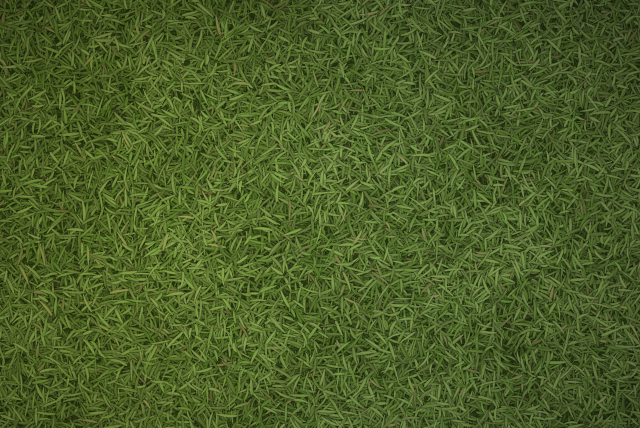
Reproduce this texture procedurally as a Shadertoy shader.

```glsl
vec4 hash4(vec3 p) {
    vec4 q = fract(p.xyzx * vec4(0.1031, 0.1030, 0.0973, 0.1099));
    q += dot(q, q.wzxy + 33.33);
    return fract((q.xxyz + q.yzzw) * q.zywx);
}

float valueNoise(vec2 p) {
    vec2 cell = floor(p), f = fract(p);
    f = f * f * (3.0 - 2.0 * f);
    float low = mix(hash4(vec3(cell, 71.0)).x, hash4(vec3(cell + vec2(1, 0), 71.0)).x, f.x);
    float high = mix(hash4(vec3(cell + vec2(0, 1), 71.0)).x, hash4(vec3(cell + 1.0, 71.0)).x, f.x);
    return mix(low, high, f.y);
}

// Dark to light greens, with a duller variant and occasional dry blades
vec3 bladeColor(float tone, float dullness, float dryness) {
    vec3 green = mix(vec3(0.14, 0.22, 0.045), vec3(0.305, 0.42, 0.13), smoothstep(0.0, 0.55, tone));
    green = mix(green, vec3(0.46, 0.58, 0.26), smoothstep(0.45, 1.05, tone));
    float luma = dot(green, vec3(0.3, 0.6, 0.1));
    green = mix(green, luma * vec3(1.0, 1.12, 0.62), 0.6 * dullness);
    vec3 straw = mix(vec3(0.27, 0.23, 0.12), vec3(0.56, 0.53, 0.31), tone);
    return mix(green, straw, smoothstep(0.94, 0.98, dryness) * 0.75);
}

void mainImage(out vec4 fragColor, in vec2 fragCoord) {
    vec2 uv = fragCoord / iResolution.xy;
    vec2 p = fragCoord / iResolution.y;
    float pixel = 1.0 / iResolution.y;
    float patches = 0.6 * valueNoise(p * 5.0) + 0.4 * valueNoise(p * 13.0 + 7.0);

    // Shaded soil and thatch
    vec3 color = mix(vec3(0.12, 0.18, 0.04), vec3(0.22, 0.25, 0.09), valueNoise(p * 70.0));

    // Layers of blades from the ground up
    const float cellSize = 0.03;
    for (int layer = 0; layer < 16; layer++) {
        float height = float(layer) / 15.0;
        vec2 grid = p / cellSize + vec2(0.37, 0.61) * float(layer);
        vec2 home = floor(grid);
        for (int k = 0; k < 9; k++) {
            vec2 cell = home + vec2(k % 3 - 1, k / 3 - 1);
            vec4 place = hash4(vec3(cell, float(layer) + 3.0));
            vec4 look = hash4(vec3(cell, float(layer) + 37.0));

            // Curved, tapering blade in its own frame
            float angle = 6.2832 * place.z;
            vec2 along = vec2(cos(angle), sin(angle));
            vec2 offset = (grid - cell - place.xy) * cellSize;
            vec2 q = vec2(dot(offset, along), dot(offset, vec2(-along.y, along.x)));
            float halfLength = mix(0.012, 0.027, place.w);
            float s = q.x / halfLength;
            q.y += (look.w - 0.5) * 0.007 * (s * s - 0.3);
            float halfWidth = mix(0.0019, 0.0033, look.x) * sqrt(max(0.0, 1.0 - s * s)) * (1.0 - 0.35 * s);
            float edge = abs(q.y) - halfWidth;
            float inLength = 1.0 - smoothstep(0.85, 1.0, abs(s));

            // Soft shadow on the blades beneath
            color *= 1.0 - 0.22 * inLength * (1.0 - smoothstep(0.0, 0.0035, edge));

            float tone = 0.13 + 0.66 * height + 0.5 * (look.y - 0.5) + 0.3 * (patches - 0.5);
            tone += 0.09 * s + 0.08 * clamp(q.y / 0.003, -1.0, 1.0);
            vec3 blade = bladeColor(tone, look.z, fract(look.y * 17.0 + look.x * 5.0));
            float cover = inLength * (1.0 - smoothstep(-0.8 * pixel, 0.8 * pixel, edge));
            color = mix(color, blade, cover);
        }
    }

    // Warmer left side and darkened corners, strongest at upper right
    color *= mix(vec3(1.03, 1.02, 0.92), vec3(0.98, 0.99, 1.06), smoothstep(0.1, 0.7, uv.x));
    vec2 fromCenter = (uv - vec2(0.46, 0.45)) * vec2(1.1, 1.0);
    color *= 1.12 - 0.72 * dot(fromCenter, fromCenter);
    fragColor = vec4(color, 1.0);
}
```
